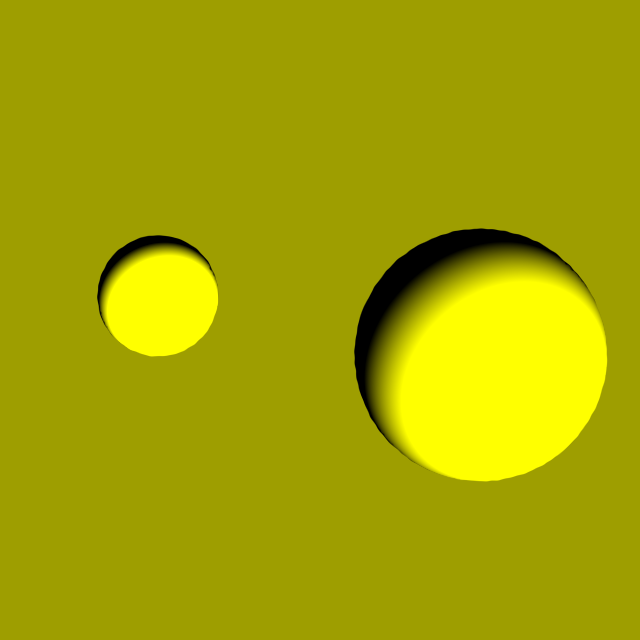
This background is drawn by a Shadertoy shader. Its source:

```glsl
// Two glossy yellow balls lie on a flat olive wall, lit from the lower right.
// Each ball is a disc with a rebuilt sphere normal and clipped Lambert light;
// gradient noise roughens the outlines and breaks up a thin dark rim.

const vec3 WALL_COLOR = vec3(0.62, 0.62, 0.0);
const vec3 BALL_COLOR = vec3(1.0, 1.0, 0.0);

// Ball: centre x, centre y, radius, light gain
const vec4 LARGE_BALL = vec4(0.7513, 0.4453, 0.1973, 2.1);
const vec4 SMALL_BALL = vec4(0.2468, 0.5378, 0.0945, 2.8);
const vec3 LARGE_LIGHT = vec3(0.382, -0.440, 0.812);
const vec3 SMALL_LIGHT = vec3(0.214, -0.463, 0.860);

const float EDGE_WOBBLE = 0.0016;  // roughness of the outline
const float EDGE_SCALE = 70.0;     // noise cells per canvas height
const float RIM_WIDTH = 0.0022;    // dark fringe on the shaded side
const float RIM_SCALE = 160.0;

vec2 hashGradient(vec2 cell) {
    float angle = 6.2832 * fract(sin(dot(cell, vec2(127.1, 311.7))) * 43758.5);
    return vec2(cos(angle), sin(angle));
}

float gradientNoise(vec2 p) {
    vec2 cell = floor(p);
    vec2 f = fract(p);
    vec2 blend = f * f * f * (f * (f * 6.0 - 15.0) + 10.0);
    vec2 right = vec2(1.0, 0.0);
    vec2 up = vec2(0.0, 1.0);
    float a = dot(hashGradient(cell), f);
    float b = dot(hashGradient(cell + right), f - right);
    float c = dot(hashGradient(cell + up), f - up);
    float d = dot(hashGradient(cell + 1.0), f - 1.0);
    return mix(mix(a, b, blend.x), mix(c, d, blend.x), blend.y);
}

vec3 drawBall(vec3 background, vec2 p, vec4 ball, vec3 light, float pixel) {
    vec2 offset = p - ball.xy;
    float edge = length(offset) - ball.z + EDGE_WOBBLE * gradientNoise(p * EDGE_SCALE);

    // Sphere normal and clipped diffuse light
    vec2 n = offset / ball.z;
    vec3 normal = vec3(n, sqrt(max(1.0 - dot(n, n), 0.0)));
    float diffuse = clamp(dot(normal, light) * ball.w, 0.0, 1.0);

    // Broken dark rim facing away from the light
    float awayFromLight = dot(n, -normalize(light.xy));
    float rimWidth = RIM_WIDTH * (0.5 + 1.5 * gradientNoise(p * RIM_SCALE));
    float rim = smoothstep(-pixel, pixel, edge + rimWidth)
              * smoothstep(-0.25, 0.1, awayFromLight);
    diffuse *= 1.0 - rim;

    float coverage = smoothstep(0.75 * pixel, -0.75 * pixel, edge);
    return mix(background, BALL_COLOR * diffuse, coverage);
}

void mainImage(out vec4 fragColor, in vec2 fragCoord) {
    float pixel = 1.0 / iResolution.y;
    vec2 p = (fragCoord - 0.5 * iResolution.xy) * pixel + 0.5;

    vec3 color = WALL_COLOR;
    color = drawBall(color, p, LARGE_BALL, LARGE_LIGHT, pixel);
    color = drawBall(color, p, SMALL_BALL, SMALL_LIGHT, pixel);
    fragColor = vec4(color, 1.0);
}
```
